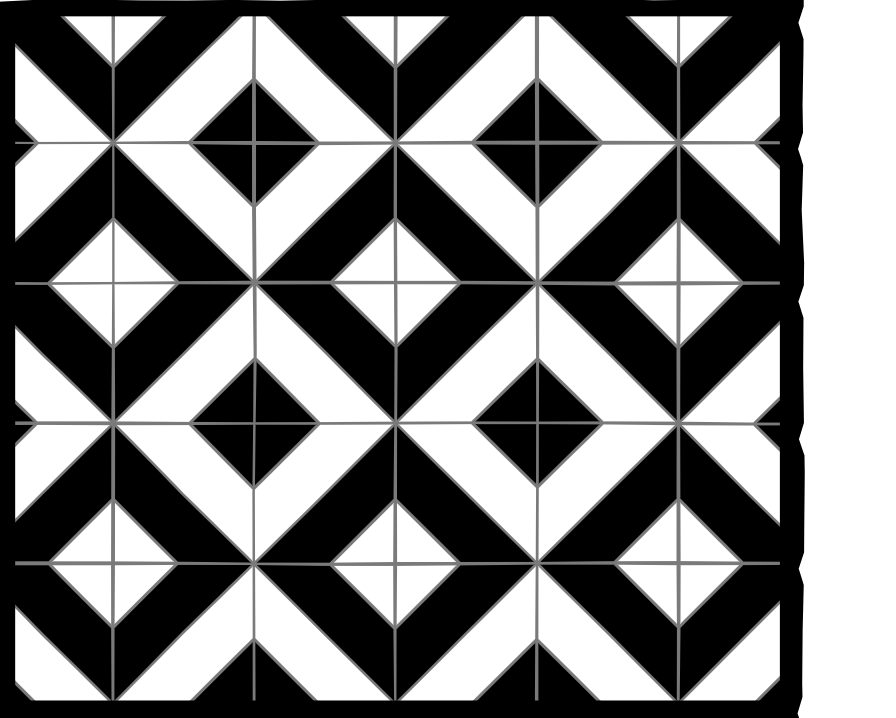
Write a Shadertoy shader that draws this pattern.

```glsl
// Framed black and white tiling of nested diamonds with thin, uneven grey joints

const float UNITS = 615.0;                // canvas height in drawing units
const vec2 CELL = vec2(121.0, 120.0);     // spacing of the joint grid
const vec2 ANCHOR = vec2(97.0, 242.5);    // centre of one dark diamond

float hash(vec2 p) {
    return fract(sin(dot(p, vec2(127.1, 311.7))) * 43758.55);
}

float noise(vec2 p) {
    vec2 i = floor(p), f = fract(p);
    float near = mix(hash(i), hash(i + vec2(1, 0)), f.x);
    float far = mix(hash(i + vec2(0, 1)), hash(i + vec2(1, 1)), f.x);
    return mix(near, far, f.y);
}

// Antialiased coverage of the region where distance d is negative
float cover(float d, float pixel) {
    return clamp(0.5 - d / pixel, 0.0, 1.0);
}

float diamondTiles(vec2 p, float pixel) {
    vec2 grid = (p - ANCHOR) / CELL;

    // Slight drift of the joints from node to node
    grid += 0.016 * (vec2(noise(grid + 31.5), noise(grid + 64.5)) - 0.5);

    // Diagonal cells, alternating dark and light
    vec2 diagonal = 0.5 * vec2(grid.x + grid.y, grid.x - grid.y);
    vec2 id = round(diagonal);
    vec2 local = abs(diagonal - id);
    float radius = 2.0 * max(local.x, local.y);
    float light = mod(id.x + id.y, 2.0);

    // Small centre diamond in the opposite tone
    float inner = (radius - 0.46) * CELL.y * 0.7071;
    float outer = (1.0 - radius) * CELL.y * 0.7071;
    float tone = mix(light, 1.0 - light, cover(inner, pixel));

    // Joints: diamond edges and grid lines, tapering between nodes
    vec2 axis = abs(grid - round(grid)) * CELL;
    float taper = noise(grid + 9.0);
    float edges = min(abs(inner) - 1.3, outer - 1.1);
    float lines = min(axis.x, axis.y) - mix(0.9, 1.8, taper);
    return mix(tone, 0.48, cover(min(edges, lines), pixel));
}

void mainImage(out vec4 fragColor, in vec2 fragCoord) {
    float pixel = UNITS / iResolution.y;
    vec2 p = vec2(fragCoord.x, iResolution.y - fragCoord.y) * pixel;

    // Tiled panel inside the black frame
    vec2 side = abs(p - vec2(340.5, 307.0)) - vec2(327.5, 293.0);
    float shade = diamondTiles(p, pixel) * cover(max(side.x, side.y), pixel);

    // Ragged right border with a notch near each row
    float row = round((p.y - 135.0) / 119.0);
    float notchY = 135.0 + 119.0 * row + 16.0 * (hash(vec2(row, 3.0)) - 0.5);
    float notch = 4.5 * max(0.0, 1.0 - abs(p.y - notchY) / 14.0);
    float border = 686.5 + 3.0 * noise(vec2(p.y / 45.0, 5.5)) - notch;
    shade = mix(shade, 1.0, cover(border - p.x, pixel));

    // Worn white slivers along the top border
    float wear = 5.0 * noise(vec2(p.x / 40.0, 12.5)) - 3.0;
    shade = mix(shade, 1.0, cover(p.y - wear, pixel));

    fragColor = vec4(vec3(shade), 1.0);
}
```
